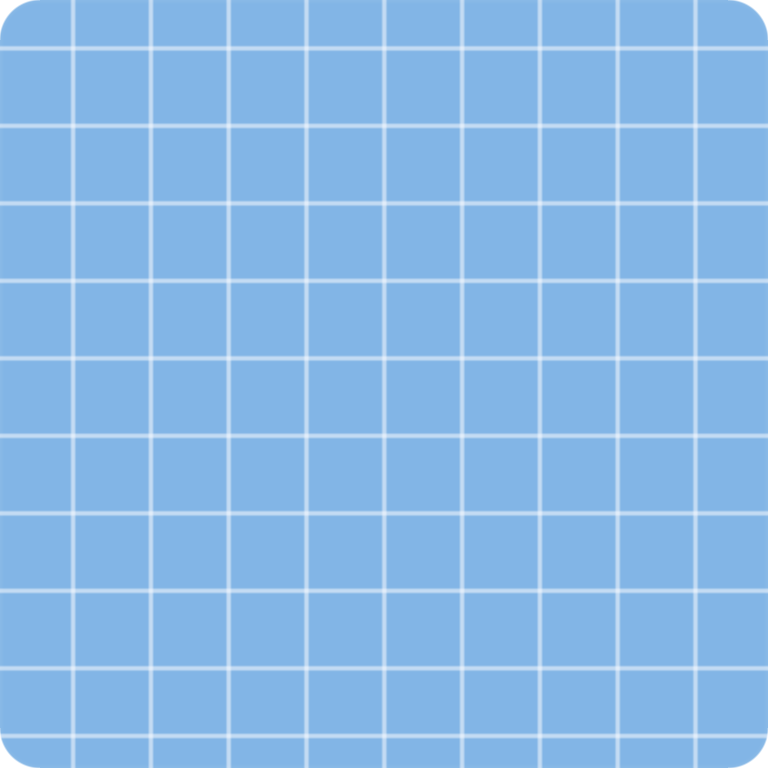
Reproduce this pattern procedurally as a three.js fragment shader.

```glsl
// A sky-blue rounded tile ruled with nine columns and ten rows of soft white lines.
// Each ruling is the distance to its nearest lattice line; translucent layers make
// the crossings brighter. The lowest row is narrower and has its own line.
varying vec2 vUv;

const vec3 WHITE = vec3(1.0);
const vec3 SKY = vec3(0.51, 0.71, 0.90);
const vec3 LINE_TINT = vec3(0.99, 0.99, 1.0);

const vec2 PITCH = vec2(0.1013, 0.1009);
const vec2 FIRST_LINE = vec2(0.0952, 0.1298);
const float LAST_INDEX = 8.0;
const float BOTTOM_LINE = 0.0417;

const float LINE_CORE = 0.0008;
const float LINE_REACH = 0.0048;
const float LINE_OPACITY = 0.53;
const float CORNER_RADIUS = 0.052;
const float EDGE_SOFTNESS = 0.0016;

// Distance along one axis to the nearest of a finite run of lines.
float latticeDistance(float p, float first, float pitch, float lastIndex) {
  float index = clamp(floor((p - first) / pitch + 0.5), 0.0, lastIndex);
  return abs(p - first - index * pitch);
}

// Opacity of a soft line at distance d from its centre.
float lineCoverage(float d, float core, float reach, float opacity) {
  return opacity * (1.0 - smoothstep(core, reach, d));
}

// Signed distance to a rounded box centred on the origin.
float roundedBox(vec2 p, vec2 halfSize, float radius) {
  vec2 q = abs(p) - halfSize + radius;
  return length(max(q, 0.0)) + min(max(q.x, q.y), 0.0) - radius;
}

void main() {
  // Ruled lines
  float dx = latticeDistance(vUv.x, FIRST_LINE.x, PITCH.x, LAST_INDEX);
  float dy = latticeDistance(vUv.y, FIRST_LINE.y, PITCH.y, LAST_INDEX);
  dy = min(dy, abs(vUv.y - BOTTOM_LINE));
  float vertical = lineCoverage(dx, LINE_CORE, LINE_REACH, LINE_OPACITY);
  float horizontal = lineCoverage(dy, LINE_CORE, LINE_REACH, LINE_OPACITY);

  // Tile with a faint light rim
  float tile = roundedBox(vUv - 0.5, vec2(0.5), CORNER_RADIUS);
  float rim = 0.05 * smoothstep(-0.006, 0.0, tile);
  vec3 color = mix(SKY, WHITE, rim);

  // Translucent layers
  color = mix(color, LINE_TINT, vertical);
  color = mix(color, LINE_TINT, horizontal);

  // White outside the rounded corners
  float outside = smoothstep(0.0, 2.0 * EDGE_SOFTNESS, tile + EDGE_SOFTNESS);
  outside *= step(CORNER_RADIUS, length(max(abs(vUv - 0.5) - 0.5 + CORNER_RADIUS, 0.0)) + EDGE_SOFTNESS)
    * step(0.5 - CORNER_RADIUS, min(abs(vUv.x - 0.5), abs(vUv.y - 0.5)));
  gl_FragColor = vec4(mix(color, WHITE, outside), 1.0);
}
```
